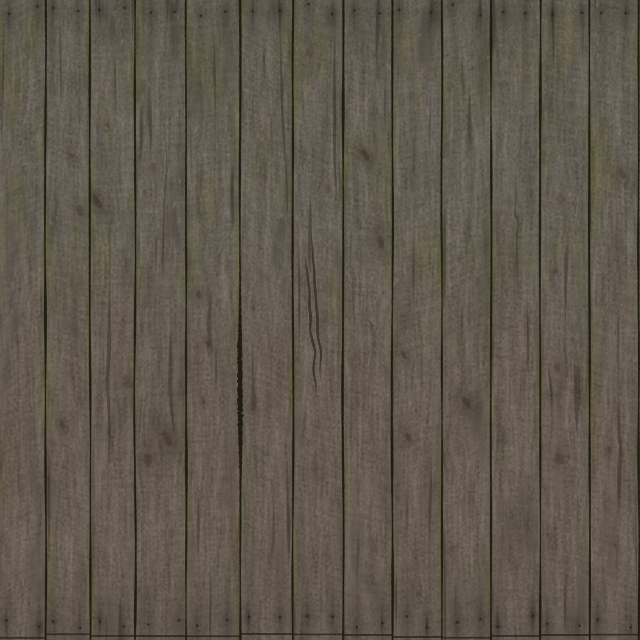
This texture is drawn by a Shadertoy shader. Its source:

```glsl
// Weathered fence: thirteen upright boards with narrow mossy gaps, nails and knots.
// Each board has its own seed for stretched gradient-noise grain, stains and wear;
// knots, nails and splits are distance functions placed by short loops.

const float BOARDS = 13.0;
const float GAP = 0.0011;            // half width of a gap
const float NAIL_RADIUS = 0.0018;
const float NAIL_INSET = 0.23;       // share of the board width
const float SPLIT_BOARD = 6.0;       // board with the long split
const vec3 WOOD_DARK = vec3(0.305, 0.275, 0.24);
const vec3 WOOD_LIGHT = vec3(0.45, 0.42, 0.39);
const vec3 LICHEN = vec3(0.40, 0.38, 0.29);
const vec3 MOSS = vec3(0.33, 0.33, 0.17);
const vec3 STAIN = vec3(0.20, 0.18, 0.155);
const vec3 KNOT = vec3(0.25, 0.19, 0.155);
const vec3 CREVICE = vec3(0.12, 0.11, 0.08);

vec2 hash2(vec2 p) {
    vec3 q = fract(p.xyx * vec3(0.1031, 0.1030, 0.0973));
    q += dot(q, q.yzx + 33.33);
    return fract((q.xx + q.yz) * q.zy);
}

float corner(vec2 cell, vec2 offset, vec2 f) {
    return dot(hash2(cell + offset) * 2.0 - 1.0, f - offset);
}

// Gradient noise, roughly -1 to 1
float noise(vec2 p) {
    vec2 c = floor(p), f = fract(p), u = f * f * (3.0 - 2.0 * f);
    float low = mix(corner(c, vec2(0, 0), f), corner(c, vec2(1, 0), f), u.x);
    float high = mix(corner(c, vec2(0, 1), f), corner(c, vec2(1, 1), f), u.x);
    return 1.6 * mix(low, high, u.y);
}

float fbm(vec2 p) {
    float sum = 0.0;
    for (float amp = 0.6; amp > 0.09; amp *= 0.55, p = p * 2.03 + 17.7) sum += amp * noise(p);
    return sum;
}

// Left edge of board i: near-even spacing, narrower boards near the third
float boardEdge(float i, float y) {
    float d = (i - 3.2) / 1.8;
    return i / BOARDS - 0.002 - 0.018 * exp(-d * d) + 0.0018 * noise(vec2(i * 7.31, y * 4.0));
}

void mainImage(out vec4 fragColor, in vec2 fragCoord) {
    vec2 p = fragCoord / iResolution.xy;
    float px = 1.0 / iResolution.y;

    // Board layout
    float id = floor(p.x * BOARDS);
    id += step(boardEdge(id + 1.0, p.y), p.x);
    float left = boardEdge(id, p.y), width = boardEdge(id + 1.0, p.y) - left;
    float across = (p.x - left) / width, seam = width * min(across, 1.0 - across);
    float seamId = id + step(0.5, across);
    vec2 seed = hash2(vec2(id, 4.0)) * 90.0, rnd = hash2(vec2(id, 31.0));
    float upper = smoothstep(0.38, 0.68, p.y + 0.15 * noise(p * vec2(30, 6) + seed));

    // Knots bend the grain and darken the wood
    float knot = 0.0, smudge = 0.0, bend = 0.0;
    for (float k = 0.0; k < 4.0; k++) {
        vec2 h = hash2(vec2(id * 5.0 + 2.0, k * 9.0 + 3.0)), s = hash2(h * 70.0 + 11.0);
        vec2 d = p - vec2(left + width * mix(0.15, 0.85, h.x), mix(0.07, 0.93, h.y));
        d.x += d.y * (s.y - 0.5);
        float r = length(d * vec2(1.0, 0.6)) / mix(0.002, 0.008, s.x * s.x) + 0.5 * noise(p * 110.0);
        knot = max(knot, (1.0 - smoothstep(0.4, 1.2, r)) * (0.75 + 0.25 * cos(r * 9.0)) * s.y);
        smudge += 0.45 * s.y * s.y * exp(-r * r * 0.13);
        bend += d.x * exp(-r * r * 0.1);
    }

    // Grain, slanted saw marks and broad weathering
    vec2 g = vec2(p.x - 0.6 * bend, p.y) + seed;
    float grain = fbm(g * vec2(85, 7)), broad = fbm(g * vec2(16, 5));
    float fibre = noise(g * vec2(220, 22)), grit = noise(p * 230.0 + seed);
    float saw = noise(vec2(g.x * 25.0, g.y * 150.0 + (rnd.x - 0.5) * 150.0 * p.x));
    float tone = 0.63 + 0.42 * grain + 0.30 * fibre + 0.34 * grit + 0.16 * broad + 0.16 * saw;
    vec3 color = mix(WOOD_DARK, WOOD_LIGHT, clamp(tone, -0.6, 1.4));
    color *= mix(vec3(1.0, 0.97, 0.95), vec3(0.99, 1.0, 0.98), upper);

    // Dark worn patches with ragged rims, pale flakes, lichen and edge moss
    float ragged = fbm(g * vec2(26, 7) + 40.0) + 0.3 * grit + 0.3 * fibre;
    color = mix(color, STAIN, smoothstep(0.2, 0.6, ragged) * mix(0.2, 0.42, upper));
    float flakes = smoothstep(0.25, 0.5, fbm(g * vec2(120, 65)) + 0.2 * broad);
    color = mix(color, WOOD_LIGHT * 1.1, flakes * mix(0.25, 0.5, upper));
    float lichen = smoothstep(0.0, 0.5, fbm(p * vec2(20, 6) + 8.0) + 0.2 * grit);
    color = mix(color, LICHEN * (0.7 + 0.4 * tone), lichen * mix(0.15, 0.75, upper));
    float moss = smoothstep(-0.2, 0.5, noise(vec2(seamId * 3.7 + across, p.y * 6.0)) + 0.4 * grit);
    moss *= exp(-max(seam, 0.0) / 0.005) * mix(0.75, 1.0, upper);
    color = mix(color, MOSS * (0.75 + 0.45 * tone), moss);
    color = mix(color, STAIN, clamp(smudge * (0.8 + grain), 0.0, 0.5));
    color = mix(color, KNOT, 0.85 * knot);

    // Long paired split and fine drying cracks
    float crack = 0.6 * smoothstep(0.45, 0.7, noise(g * vec2(110, 5) + 60.0));
    for (float n = 0.0; n < 2.0; n++) {
        float t = (p.y - 0.37 - 0.03 * n) / 0.24, taper = max(4.0 * t * (1.0 - t), 0.0);
        float x = left + width * (0.48 - 0.22 * t + 0.1 * n) + 0.004 * noise(vec2(n * 9.0, p.y * 30.0));
        float w = 0.0013 * taper * (1.0 + fibre);
        crack += step(abs(id - SPLIT_BOARD), 0.5) * min(taper * 2.0, 1.0) * (1.0 - smoothstep(w, w + px, abs(p.x - x)));
    }
    color = mix(color, STAIN * 0.9, 0.75 * min(crack, 1.0));

    // Nails at both ends with weather streaks
    for (float i = 0.0; i < 4.0; i++) {
        float side = mod(i, 2.0), top = floor(i / 2.0);
        vec2 jitter = hash2(vec2(id + 50.0, i)) - 0.5;
        vec2 d = p - vec2(left + width * (mix(NAIL_INSET, 1.0 - NAIL_INSET, side) + 0.2 * jitter.x),
                          mix(0.028, 0.984, top) + 0.02 * jitter.y);
        float streak = exp(-abs(d.x) / 0.008 - abs(d.y) / 0.035) * (0.7 + grain + 0.4 * fibre);
        color = mix(color, STAIN * 0.85, clamp(0.8 * streak, 0.0, 0.8));
        color = mix(color, CREVICE, 0.8 * (1.0 - smoothstep(NAIL_RADIUS - px, NAIL_RADIUS + px, length(d))));
    }

    // Gaps of uneven width, one opened wide, and faint lower end joints
    float gap = GAP * (1.0 + 0.9 * noise(vec2(seamId * 5.3, p.y * 9.0)) + 0.5 * grit);
    gap += 0.0024 * step(abs(seamId - 5.0), 0.5) * exp(-pow((p.y - 0.4) / 0.1, 2.0)) * (1.0 + grit);
    color = mix(color, CREVICE, 1.0 - smoothstep(gap - 0.5 * px, gap + px, seam));
    float joint = abs(p.y - 0.0065 - 0.006 * (rnd.x - 0.5));
    color = mix(color, CREVICE, 0.7 * (1.0 - smoothstep(0.0006, 0.0006 + px, joint)));
    fragColor = vec4(clamp(color, 0.0, 1.0), 1.0);
}
```
